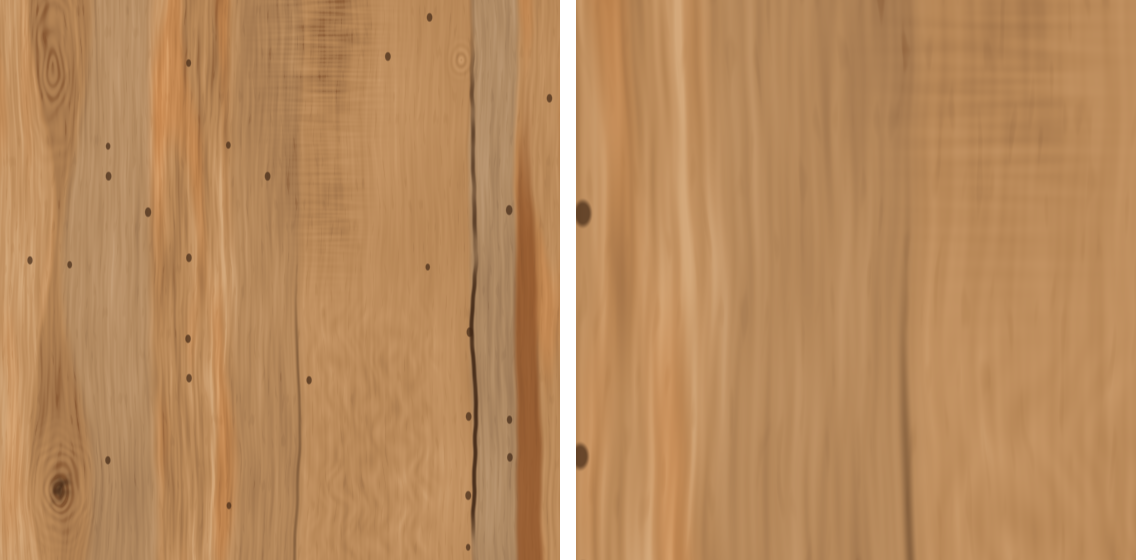
Left: the whole. Right: its middle third, enlarged.
Write a WebGL 2 fragment shader that draws this texture.

```glsl
#version 300 es
precision highp float;
// Oiled oak surface with vertical grain. Wavy boards are layered by soft masks
// into one tone value, gradient noise stretched along the grain adds fibres,
// and knots bend the grain; the tone is then mapped through a wood palette.

uniform vec2 u_resolution;
out vec4 fragColor;

const vec3 BROWN  = vec3(0.54, 0.35, 0.20);
const vec3 DARK   = vec3(0.65, 0.47, 0.30);
const vec3 MID    = vec3(0.72, 0.53, 0.34);
const vec3 LIGHT  = vec3(0.77, 0.58, 0.39);
const vec3 PALE   = vec3(0.83, 0.66, 0.48);
const vec3 GREY   = vec3(0.68, 0.55, 0.41);
const vec3 ORANGE = vec3(0.76, 0.49, 0.26);
const vec3 RUST   = vec3(0.58, 0.35, 0.18);
const vec3 BARK   = vec3(0.25, 0.15, 0.08);

const vec2 KNOT      = vec2(0.107, 0.127);  // dark round knot
const vec2 KNOT_SIZE = vec2(0.040, 0.065);
const vec2 EYE       = vec2(0.094, 0.885);  // long oval figure
const vec2 EYE_SIZE  = vec2(0.036, 0.130);
const vec2 BUD       = vec2(0.824, 0.893);  // small knot beside the crack
const vec2 BUD_SIZE  = vec2(0.016, 0.022);
const float FIBRE    = 0.34;                // fine grain contrast
const float STREAK   = 0.26;                // broad grain contrast
const float SPECK_GRID = 14.0;

vec2 hash2(vec2 cell) {
    uvec2 q = uvec2(ivec2(cell)) * uvec2(1597334673u, 3812015801u);
    uint n = (q.x ^ q.y) * 1597334673u;
    n = (n ^ (n >> 15)) * 2246822519u;
    n ^= n >> 13;
    return vec2(n & 65535u, n >> 16) / 65535.0;
}

float corner(vec2 cell, vec2 offset) {
    float a = 6.28318 * hash2(cell).x;
    return dot(vec2(cos(a), sin(a)), offset);
}

// Gradient noise, roughly -0.7 to 0.7
float noise(vec2 p) {
    vec2 i = floor(p), f = p - i, e = vec2(0.0, 1.0);
    vec2 s = f * f * f * (f * (f * 6.0 - 15.0) + 10.0);
    return mix(mix(corner(i, f), corner(i + e.yx, f - e.yx), s.x),
               mix(corner(i + e, f - e), corner(i + 1.0, f - 1.0), s.x), s.y);
}

float band(float x, float a, float b, float soft) {
    return smoothstep(a - soft, a + soft, x) - smoothstep(b - soft, b + soft, x);
}

float blob(vec2 p, vec2 centre, vec2 size) {
    vec2 d = (p - centre) / size;
    return exp(-dot(d, d));
}

// Oval growth rings that fade away from the centre
float rings(vec2 p, vec2 centre, vec2 size, float count) {
    float r = length((p - centre) / size) + 0.25 * noise(p * vec2(35.0, 18.0));
    return sin(6.28318 * count * r) * exp(-r * r * 0.8);
}

// Scattered pin holes, one candidate per cell
float specks(vec2 p) {
    vec2 q = p * SPECK_GRID, cell = floor(q), h = hash2(cell + 71.0);
    vec2 d = (q - cell - 0.25 - 0.5 * h) * vec2(1.0, 0.65);
    float radius = 0.03 + 0.03 * h.y;
    return step(0.87, h.x) * (1.0 - smoothstep(radius, radius + 0.04, length(d)));
}

void main() {
    vec2 p = gl_FragCoord.xy / u_resolution;
    float y = p.y;
    float x = p.x + 0.012 * noise(vec2(p.x * 5.0, y * 3.5)) + 0.003 * noise(p * vec2(18.0, 14.0));

    // Grain coordinate, spread around the knots
    float g = x - 0.75 * (p.x - KNOT.x) * blob(p, KNOT, KNOT_SIZE * 1.5)
                - 0.75 * (p.x - EYE.x) * blob(p, EYE, EYE_SIZE * 1.3)
                - 0.60 * (p.x - BUD.x) * blob(p, BUD, BUD_SIZE * 1.6);

    // Board layout
    float leftEdge = 0.075 + 0.020 * cos((y - 0.6) * 7.8);
    float spindleEdge = 0.137 + 0.028 * cos((y - 0.1) * 7.0);
    float left    = 1.0 - smoothstep(leftEdge - 0.006, leftEdge + 0.006, x);
    float spindle = band(x, leftEdge, spindleEdge, 0.007);
    float ashen   = band(x, spindleEdge, 0.275, 0.012);
    float streaky = band(x, 0.275, 0.415, 0.018);
    float middle  = band(x, 0.415, 0.535, 0.015);
    float wide    = band(x, 0.535, 0.842, 0.010);
    float sap     = band(x, 0.842, 0.925, 0.006);
    float rim     = smoothstep(0.919, 0.931, x);
    float tone = 0.76 * left + 0.34 * spindle + 0.53 * ashen + 0.58 * streaky
               + 0.47 * middle + 0.61 * wide + 0.46 * sap + 0.56 * rim;

    // Long streaks, fibres and pores
    float broad = noise(vec2(g * 26.0, y * 1.6)) + 0.6 * noise(vec2(g * 60.0, y * 2.5 + 9.0));
    float fine  = noise(vec2(g * 115.0, y * 5.0)) + 0.7 * noise(vec2(g * 215.0, y * 11.0));
    float pores = smoothstep(0.22, 0.5, noise(vec2(g * 170.0, y * 26.0)));
    tone += STREAK * broad * (0.55 + 1.1 * streaky - 0.2 * wide);
    tone += FIBRE * fine * (0.75 + 0.55 * streaky + 0.2 * left - 0.3 * wide);
    tone += 0.22 * noise(p * vec2(7.0, 3.0)) - 0.10 * pores;

    // Mottled ray flecks below, rough saw marks above
    vec2 fleck = vec2(x * 75.0 + 2.0 * noise(p * 16.0), y * 24.0);
    tone += 0.28 * noise(fleck) * band(x, 0.55, 0.78, 0.04) * (1.0 - smoothstep(0.35, 0.55, y));
    float smudge = blob(p, vec2(0.58, 0.93), vec2(0.085, 0.17)) + 0.6 * blob(p, vec2(0.59, 0.62), vec2(0.05, 0.10));
    tone += smudge * (0.40 * noise(vec2(p.x * 12.0, y * 150.0)) + 0.25 * noise(p * 22.0) - 0.33);

    // Knot figure
    tone += 0.16 * rings(p, KNOT, KNOT_SIZE, 4.0) + 0.13 * rings(p, EYE, EYE_SIZE, 3.5);
    tone += 0.20 * rings(p, BUD, BUD_SIZE, 1.5) - 0.25 * blob(p, KNOT, KNOT_SIZE * 0.6);

    // Tone to colour, then local tints
    float t = clamp(tone, 0.0, 1.0) * 4.0;
    vec3 col = mix(BROWN, DARK, clamp(t, 0.0, 1.0));
    col = mix(col, MID, clamp(t - 1.0, 0.0, 1.0));
    col = mix(col, LIGHT, clamp(t - 2.0, 0.0, 1.0));
    col = mix(col, PALE, clamp(t - 3.0, 0.0, 1.0));
    vec3 shade = col / MID;
    col = mix(col, GREY * shade, 0.50 * ashen + 0.75 * sap + 0.2 * middle);
    float glow = smoothstep(0.0, 0.4, noise(vec2(g * 24.0 + 5.0, y * 3.0)));
    col = mix(col, ORANGE * shade, glow * (0.55 * streaky + 0.25 * left + 0.5 * rim));
    col = mix(col, ORANGE * shade, 0.5 * blob(p, vec2(0.282, 0.72), vec2(0.014, 0.20)));
    float rust = band(x, 0.940 - 0.020 * smoothstep(0.9, 0.4, y), 0.968 - 0.02 * y, 0.006);
    col = mix(col, RUST * mix(vec3(1.0), shade, 0.5), 0.9 * rust * (1.0 - smoothstep(0.55, 0.9, y)));

    // Cracks, dark seams and holes
    float wander = 0.010 * noise(vec2(3.5, y * 5.0)) + 0.003 * noise(vec2(8.5, y * 28.0));
    float gap = abs(p.x - 0.846 - wander);
    float open = 0.45 + 0.45 * band(y, 0.08, 0.52, 0.06) + 0.6 * noise(vec2(1.5, y * 16.0));
    float crack = (1.0 - smoothstep(0.001, 0.006, gap)) * clamp(open, 0.0, 0.9);
    float seam = (1.0 - smoothstep(0.0, 0.005, abs(x - 0.531))) * (1.0 - smoothstep(0.35, 0.6, y));
    float core = blob(p + 0.016 * noise(p * 60.0), KNOT, vec2(0.012, 0.019));
    col = mix(col, BARK, max(crack, 0.35 * seam));
    col = mix(col, BARK, 0.8 * core);
    col = mix(col, BARK, 0.7 * specks(p));

    fragColor = vec4(clamp(col, 0.0, 1.0), 1.0);
}
```
